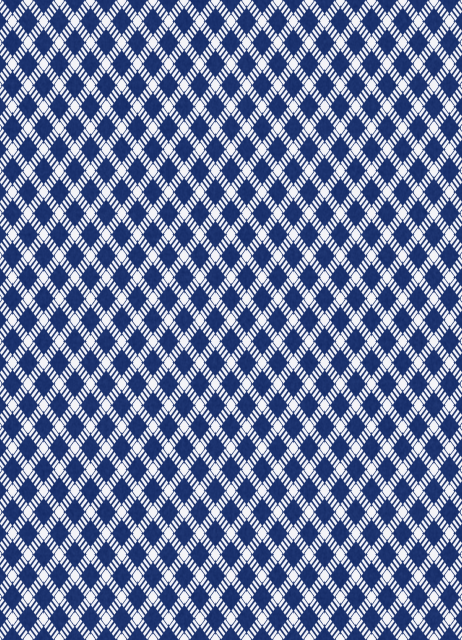
This pattern is drawn by a WebGL 2 fragment shader. Its source:

```glsl
#version 300 es
precision highp float;

uniform vec2 u_resolution;
out vec4 fragColor;

#define REPEATS vec2(14.8, 15.0)
#define OFFSET vec2(0.10, 0.0)
#define BAND_WIDTH 0.345
#define STRANDS 6.0
#define GAP_WIDTH 0.066
#define WOBBLE 0.010
#define GRAIN 0.045
#define NAVY vec3(0.105, 0.195, 0.43)
#define WHITE vec3(0.955, 0.955, 0.97)

vec2 hashGradient(vec2 cell) {
    vec3 q = fract(cell.xyx * vec3(0.1031, 0.1030, 0.0973));
    q += dot(q, q.yzx + 33.33);
    return 2.0 * fract((q.xx + q.yz) * q.zy) - 1.0;
}

float gradientNoise(vec2 p) {
    vec2 i = floor(p);
    vec2 f = p - i;
    vec2 w = f * f * f * (f * (f * 6.0 - 15.0) + 10.0);
    vec2 e = vec2(0.0, 1.0);
    float low = mix(dot(hashGradient(i), f),
                    dot(hashGradient(i + e.yx), f - e.yx), w.x);
    float high = mix(dot(hashGradient(i + e.xy), f - e.xy),
                     dot(hashGradient(i + e.yy), f - e.yy), w.x);
    return mix(low, high, w.y);
}

// Coverage of a band centred on zero.
float band(float t, float width, float blur) {
    return 1.0 - smoothstep(-blur, blur, abs(t) - 0.5 * width);
}

// White strands split by dark gaps; the crossing at zero stays whole.
float strands(float t, float gap, float blur) {
    float s = abs(t) * STRANDS;
    float nearestGap = max(1.0, round(s));
    return 1.0 - band((s - nearestGap) / STRANDS, gap, blur);
}

void main() {
    vec2 cell = gl_FragCoord.xy / u_resolution * REPEATS + OFFSET;

    // Slight unevenness of the weave
    cell += WOBBLE * vec2(gradientNoise(cell * 1.7 + 50.0),
                          gradientNoise(cell * 1.7 + 90.0));

    // Diagonal axes, centred on the band crossings
    vec2 diagonal = vec2(cell.x + cell.y, cell.x - cell.y);
    vec2 t = diagonal - round(diagonal);
    float pixel = length(REPEATS / u_resolution);
    float blur = max(0.75 * pixel, 0.022);

    // Each band is cut into strands parallel to the other band
    float gap = GAP_WIDTH * (1.0 + 0.3 * gradientNoise(diagonal * 3.1 + 20.0));
    float rising = band(t.x, BAND_WIDTH, blur) * strands(t.y, gap, blur);
    float falling = band(t.y, BAND_WIDTH, blur) * strands(t.x, gap, blur);
    float thread = max(rising, falling);

    // Fine grain and broad shading in the dyed ground
    float grain = gradientNoise(cell * 9.0 + 200.0)
                + 0.7 * gradientNoise(cell * 17.0 + 400.0);
    float shade = gradientNoise(cell * 0.45 + 70.0);
    vec3 ground = NAVY + GRAIN * grain * vec3(0.8, 0.9, 1.0) + 0.012 * shade;
    vec3 yarn = WHITE + 0.2 * GRAIN * grain;

    fragColor = vec4(mix(ground, yarn, thread), 1.0);
}
```
